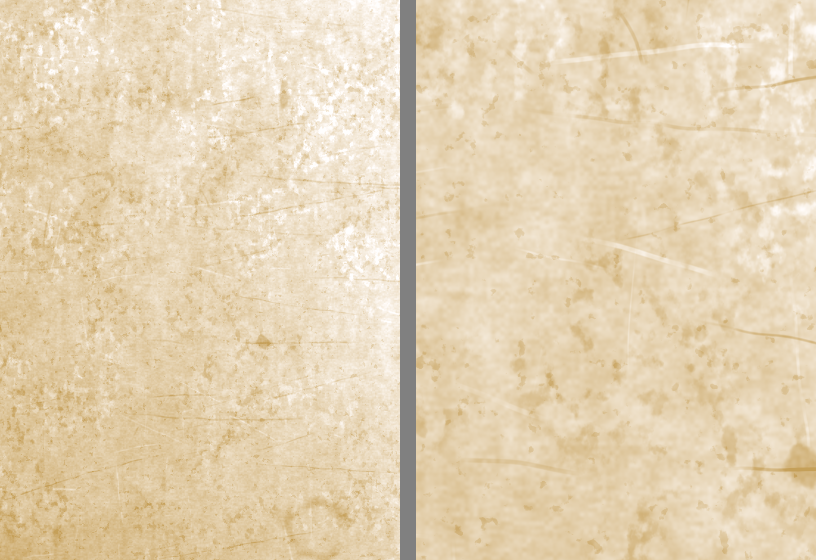
Left: the whole. Right: its middle third, enlarged.
Give the GLSL for this texture, as a Shadertoy shader.

```glsl
const vec3 OCHRE = vec3(0.84, 0.73, 0.53);
const vec3 CREAM = vec3(0.96, 0.92, 0.86);

float hash(vec2 p) {
    vec3 q = fract(p.xyx * vec3(0.1031, 0.1030, 0.0973));
    q += dot(q, q.yzx + 33.33);
    return fract((q.x + q.y) * q.z);
}

float noise(vec2 p) {
    vec2 i = floor(p), f = fract(p);
    f = f * f * (3.0 - 2.0 * f);
    return mix(mix(hash(i), hash(i + vec2(1, 0)), f.x),
               mix(hash(i + vec2(0, 1)), hash(i + vec2(1, 1)), f.x), f.y);
}

float fbm(vec2 p) {
    float sum = 0.0, gain = 0.5;
    for (int i = 0; i < 4; i++) {
        sum += gain * noise(p);
        p = mat2(1.6, 1.2, -1.2, 1.6) * p + 17.3;
        gain *= 0.5;
    }
    return sum / 0.9375;
}

// Slightly bowed stroke with tapered ends and worn gaps
float scratch(vec2 p, vec2 centre, float angle, float halfLength, float width, float bend) {
    vec2 d = p - centre;
    float c = cos(angle), s = sin(angle);
    vec2 q = vec2(c * d.x + s * d.y, c * d.y - s * d.x);
    float along = q.x / halfLength;
    float wobble = 0.003 * (noise(q.xx * 30.0 + centre * 90.0) - 0.5);
    float offset = abs(q.y + bend * halfLength * along * along + wobble);
    float pixel = 1.0 / iResolution.y;
    float line = 1.0 - smoothstep(width - pixel, width + pixel, offset);
    float wear = smoothstep(0.2, 0.6, noise(vec2(q.x * 90.0, centre.x * 500.0)));
    return line * (1.0 - smoothstep(0.6, 1.0, abs(along))) * mix(0.3, 1.0, wear);
}

// Random family of strokes around a main direction
float scratches(vec2 p, float aspect, int count, float seed, float direction, float spread, float maxLength) {
    float sum = 0.0;
    for (int i = 0; i < count; i++) {
        vec2 id = vec2(float(i) * 3.7 + 1.0, seed);
        vec2 centre = vec2(hash(id) * aspect, hash(id + 11.0));
        float angle = direction + spread * (hash(id + 23.0) - 0.5);
        float size = hash(id + 37.0);
        float halfLength = maxLength * mix(0.15, 1.0, size * size);
        float width = mix(0.0004, 0.0015, hash(id + 41.0));
        float strength = mix(0.3, 1.0, hash(id + 53.0));
        float bend = 0.1 * (hash(id + 67.0) - 0.5);
        sum = max(sum, strength * scratch(p, centre, angle, halfLength, width, bend));
    }
    return sum;
}

// Ragged flakes, gathered where a broad noise is high
float flakes(vec2 p, vec2 scale, float seed) {
    float patches = smoothstep(0.4, 0.68, fbm(p * 11.0 + seed));
    return patches * smoothstep(0.52, 0.76, fbm(p * scale + seed * 2.0));
}

float ringStain(vec2 p, vec2 centre, float radius, float width) {
    vec2 d = p - centre;
    float edge = abs(length(d) + 0.022 * (fbm(p * 35.0) - 0.5) - radius);
    return (1.0 - smoothstep(0.0, width, edge)) * smoothstep(0.3, 0.65, fbm(p * 45.0 + 5.0));
}

float spot(vec2 p, vec2 centre, vec2 size) {
    float d = length((p - centre) / size) + 1.6 * (fbm(p * 75.0) - 0.5);
    return 1.0 - smoothstep(0.5, 1.1, d);
}

void mainImage(out vec4 fragColor, in vec2 fragCoord) {
    vec2 uv = fragCoord / iResolution.xy;
    vec2 p = fragCoord / iResolution.y;
    float aspect = iResolution.x / iResolution.y;

    // Light falling from the upper right, with a glow on the right edge
    float tone = mix(mix(0.03, 0.55, uv.x), mix(0.55, 1.14, uv.x), uv.y);
    float glowHeight = (uv.y - 0.45) / 0.22;
    tone += 0.26 * smoothstep(0.6, 1.0, uv.x) * exp(-glowHeight * glowHeight);

    // Cloudy wear, mottling and fine paper fibres
    float roughness = mix(0.65, 1.15, smoothstep(0.1, 0.8, uv.y));
    tone += 0.38 * (fbm(p * 7.0) - 0.5);
    tone += roughness * 0.5 * (fbm(p * vec2(32.0, 22.0) + 8.0) - 0.5);
    tone += roughness * 0.55 * (fbm(p * vec2(95.0, 80.0) + 31.0) - 0.5);
    tone += 0.2 * (noise(p * vec2(130.0, 330.0)) - 0.5);
    tone += 0.24 * (noise(p * 380.0 + 3.0) - 0.5);
    tone += 0.09 * (noise(p * vec2(150.0, 7.0)) - 0.5);

    // Pale chips and rubbed strokes
    tone += 0.5 * roughness * flakes(p, vec2(110.0, 85.0), 4.0);
    tone += 0.5 * scratches(p, aspect, 45, 5.0, -0.2, 0.9, 0.08);
    tone += 0.4 * scratches(p, aspect, 36, 71.0, 1.57, 0.5, 0.09);

    // Brown specks, cuts and stains
    tone -= 0.5 * flakes(p, vec2(120.0, 100.0), 29.0);
    tone -= 0.4 * smoothstep(0.7, 0.8, fbm(p * 140.0 + 50.0));
    tone -= 0.75 * scratches(p, aspect, 36, 13.0, 0.08, 0.5, 0.2);
    tone -= 0.5 * scratches(p, aspect, 40, 97.0, 0.0, 3.1, 0.06);
    tone -= 0.35 * ringStain(p, vec2(0.06, 0.05), 0.042, 0.012);
    tone -= 0.45 * ringStain(p, vec2(0.565, 0.055), 0.05, 0.016);
    tone -= 0.6 * spot(p, vec2(0.47, 0.39), vec2(0.012, 0.013));
    tone -= 0.45 * spot(p, vec2(0.505, 0.83), vec2(0.011, 0.035));
    tone -= 0.4 * spot(p, vec2(0.225, 0.65), vec2(0.014, 0.013));

    vec3 colour = mix(OCHRE, CREAM, clamp(tone, -0.55, 1.4));
    fragColor = vec4(clamp(colour, 0.0, 1.0), 1.0);
}
```
